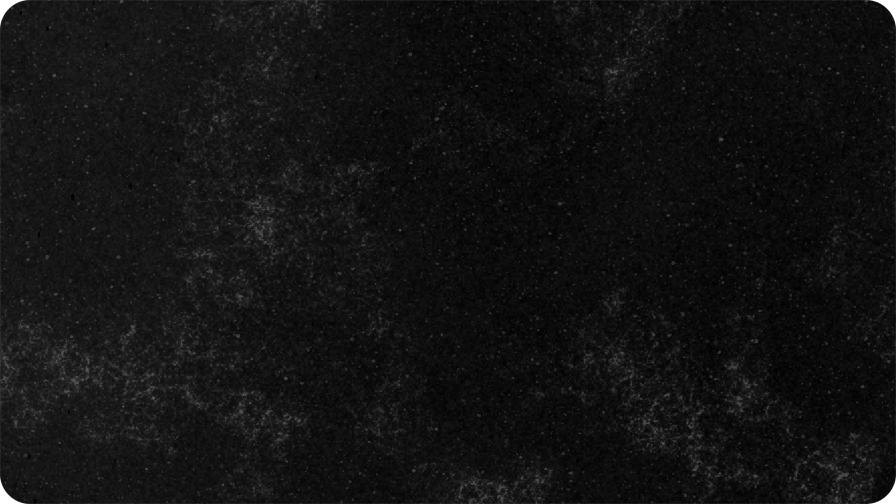
Give the GLSL for this texture, as a WebGL 2 fragment shader.

```glsl
#version 300 es
precision highp float;

uniform vec2 u_resolution;
out vec4 fragColor;

// Tones
const float LEFT_TONE = 0.082;
const float RIGHT_TONE = 0.044;
const float CLOUD_GAIN = 0.045;
const float GRAIN_GAIN = 0.075;
const float DUST_GAIN = 0.24;
const float SPECK_GAIN = 0.20;
const float PIT_TONE = 0.012;
// Sizes, in canvas heights
const float CORNER_RADIUS = 0.06;
const float PATCH_FREQ = 4.2;
const float CLUMP_FREQ = 17.0;
const float VEIN_FREQ = 42.0;
const float GRAIN_FREQ = 250.0;
const float DOT_FREQ = 120.0;
const float FINE_SPECK_FREQ = 75.0;
const float LARGE_SPECK_FREQ = 34.0;
const float PIT_FREQ = 13.0;

const mat2 TURN = mat2(0.8, 0.6, -0.6, 0.8);

float hash(vec2 p) {
    vec3 q = fract(p.xyx * vec3(0.1031, 0.1030, 0.0973));
    q += dot(q, q.yzx + 33.33);
    return fract((q.x + q.y) * q.z);
}

float noise(vec2 p) {
    vec2 i = floor(p), f = fract(p);
    f = f * f * (3.0 - 2.0 * f);
    return mix(mix(hash(i), hash(i + vec2(1, 0)), f.x),
               mix(hash(i + vec2(0, 1)), hash(i + vec2(1, 1)), f.x), f.y);
}

float fbm(vec2 p) {
    float sum = 0.0, amp = 0.5;
    for (int i = 0; i < 5; i++) {
        sum += amp * noise(p);
        p = TURN * p * 2.03 + 17.3;
        amp *= 0.55;
    }
    return sum;
}

// Thin branching threads along the mid level of the noise
float veins(vec2 p) {
    float sum = 0.0, amp = 0.6;
    for (int i = 0; i < 3; i++) {
        float ridge = 1.0 - abs(2.0 * noise(p) - 1.0);
        sum += amp * pow(ridge, 5.0);
        p = TURN * p * 2.1 + 9.1;
        amp *= 0.75;
    }
    return sum;
}

// Scattered spots of random size and strength, one at most per cell
float spots(vec2 p, float freq, float share, float radius, vec2 stretch, float edge) {
    vec2 q = p * freq, cell = floor(q);
    float cover = 0.0;
    for (int y = -1; y <= 1; y++)
    for (int x = -1; x <= 1; x++) {
        vec2 id = cell + vec2(x, y) + freq;
        if (hash(id + 3.7) > share) continue;
        vec2 centre = id - freq + vec2(hash(id + 11.3), hash(id + 29.9));
        float size = radius * mix(0.5, 1.2, hash(id + 47.1));
        float d = length((q - centre) * stretch) / freq - size;
        float strength = mix(0.25, 1.0, pow(hash(id + 71.7), 2.0));
        cover = max(cover, strength * (1.0 - smoothstep(-edge, edge, d)));
    }
    return cover;
}

void main() {
    float aspect = u_resolution.x / u_resolution.y;
    float pixel = 1.0 / u_resolution.y;
    vec2 p = gl_FragCoord.xy * pixel;
    float across = p.x / aspect;
    float edge = max(0.6 * pixel, 0.001);

    // Dark ground, lighter on the left, with soft clouds
    float tone = mix(LEFT_TONE, RIGHT_TONE, smoothstep(0.0, 0.7, across));
    tone += CLOUD_GAIN * (fbm(p * 3.0 + 4.2) - 0.52);

    // Mineral grain
    float grain = 0.65 * noise(p * GRAIN_FREQ) + 0.35 * noise(TURN * p * GRAIN_FREQ * 0.47);
    tone += GRAIN_GAIN * (grain - 0.5);

    // Ragged dusty patches, broken into threads and crumbs
    vec2 warp = vec2(fbm(p * 12.0), fbm(p * 12.0 + 31.0)) - 0.52;
    float region = smoothstep(0.50, 0.74, fbm(p * PATCH_FREQ + 0.5 * warp + 63.0));
    float clump = smoothstep(0.40, 0.72, fbm(p * CLUMP_FREQ + 8.0));
    float threads = veins(p * VEIN_FREQ + 1.2 * warp);
    float crumbs = smoothstep(0.45, 0.85, grain);
    float dust = region * mix(0.25, 1.0, clump) * (0.06 + threads * (0.45 + 1.1 * crumbs));
    tone += DUST_GAIN * min(dust, 0.9);

    // Pale specks in three sizes, roughened by small offsets
    vec2 rough = p + 0.0025 * (vec2(noise(p * 200.0), noise(p * 200.0 + 50.0)) - 0.5);
    float specks = 0.40 * spots(p, DOT_FREQ, 0.40, 0.0014, vec2(1), edge);
    specks = max(specks, 0.75 * spots(rough, FINE_SPECK_FREQ, 0.50, 0.0021, vec2(1), edge));
    specks = max(specks, spots(rough, LARGE_SPECK_FREQ, 0.50, 0.0034, vec2(1, 1.2), edge));
    tone += SPECK_GAIN * specks * mix(0.7, 1.1, grain);

    // Black pits, mostly on the left
    float pits = spots(rough + 5.0, PIT_FREQ, mix(0.28, 0.03, across), 0.0038, vec2(1.3, 0.65), edge);
    tone = mix(max(tone, 0.012), PIT_TONE, min(1.0, 1.6 * pits));

    // Rounded white corners
    vec2 halfSize = 0.5 * vec2(aspect, 1.0);
    vec2 corner = max(abs(p - halfSize) - halfSize + CORNER_RADIUS, 0.0);
    float outside = smoothstep(-0.7 * pixel, 0.7 * pixel, length(corner) - CORNER_RADIUS);
    fragColor = vec4(vec3(mix(tone, 1.0, outside)), 1.0);
}
```
